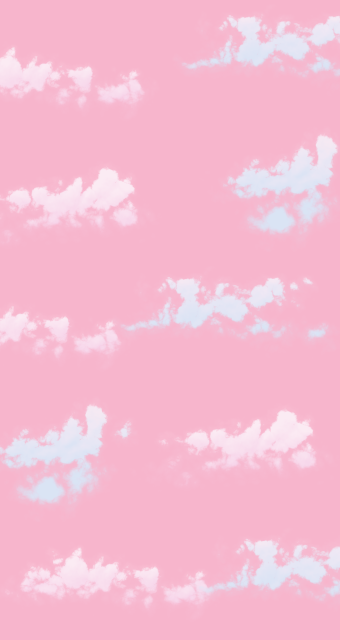
Give the GLSL for this texture, as a Shadertoy shader.

```glsl
const vec3 SKY_PINK = vec3(0.97, 0.71, 0.80);
const vec3 ROSE_SHADE = vec3(0.96, 0.80, 0.905);
const vec3 ROSE_LIGHT = vec3(0.985, 0.93, 0.96);
const vec3 BLUE_SHADE = vec3(0.85, 0.90, 0.965);
const vec3 BLUE_LIGHT = vec3(0.975, 0.925, 0.96);

const float BILLOW_FREQ = 14.0;    // bumps per canvas width
const float BILLOW_HEIGHT = 0.075;
const float BILLOW_MEAN = 0.38;
const float WARP = 0.02;
const float BLEND = 0.015;         // rounding between puffs
const float CREST_SOFT = 0.018;
const float BASE_SOFT = 0.05;
const float HAZE = 0.16;
const float OPACITY = 0.96;

const int ROWS = 5;
const int PUFFS = 7;
const float LEFT_X[5] = float[](0.137, 0.195, 0.068, 0.176, 0.332);
const float RIGHT_X[5] = float[](0.84, 0.854, 0.66, 0.72, 0.89);
const vec2 TOP_Y = vec2(1.64, 1.715);
const vec2 ROW_STEP = vec2(0.368, 0.385);

// Puffs of each cloud kind: centre, radii
const vec4 BANK[7] = vec4[](
    vec4(-0.22, -0.017, 0.065, 0.04), vec4(-0.125, 0.015, 0.085, 0.058),
    vec4(-0.03, 0.02, 0.08, 0.055), vec4(0.105, -0.005, 0.055, 0.042),
    vec4(0.24, -0.025, 0.05, 0.042), vec4(0.17, -0.042, 0.04, 0.02),
    vec4(0.06, -0.045, 0.06, 0.022));
const vec4 DRIFT[7] = vec4[](
    vec4(-0.21, -0.02, 0.065, 0.035), vec4(-0.10, 0.01, 0.09, 0.05),
    vec4(-0.10, 0.085, 0.09, 0.032), vec4(0.01, 0.045, 0.10, 0.055),
    vec4(0.125, 0.075, 0.09, 0.042), vec4(0.13, -0.035, 0.09, 0.028),
    vec4(0.28, -0.05, 0.04, 0.022));
const vec4 TOWER[7] = vec4[](
    vec4(-0.09, 0.02, 0.08, 0.055), vec4(0.02, 0.035, 0.09, 0.065),
    vec4(0.095, 0.11, 0.042, 0.05), vec4(-0.03, -0.085, 0.095, 0.06),
    vec4(0.07, -0.06, 0.06, 0.055), vec4(0.19, 0.07, 0.032, 0.035),
    vec4(-0.14, -0.01, 0.05, 0.025));
const vec4 HEAP[7] = vec4[](
    vec4(-0.13, 0.01, 0.07, 0.04), vec4(-0.065, 0.025, 0.07, 0.05),
    vec4(0.015, 0.015, 0.09, 0.06), vec4(0.125, 0.04, 0.07, 0.062),
    vec4(0.17, -0.03, 0.06, 0.035), vec4(-0.03, -0.045, 0.15, 0.03),
    vec4(-0.20, -0.065, 0.07, 0.022));

vec2 gradientAt(vec2 cell) {
    float angle = 6.2832 * fract(sin(dot(cell, vec2(127.1, 311.7))) * 43758.5);
    return vec2(cos(angle), sin(angle));
}

float gradientNoise(vec2 p) {
    vec2 i = floor(p), f = p - i;
    vec2 u = f * f * f * (f * (f * 6.0 - 15.0) + 10.0);
    vec2 e = vec2(0.0, 1.0);
    float low = mix(dot(gradientAt(i), f), dot(gradientAt(i + e.yx), f - e.yx), u.x);
    float high = mix(dot(gradientAt(i + e), f - e), dot(gradientAt(i + 1.0), f - 1.0), u.x);
    return mix(low, high, u.y);
}

// Rounded bumps with sharp creases
float billow(vec2 p) {
    float sum = 0.0, amp = 1.0;
    for (int i = 0; i < 4; i++) {
        sum += amp * abs(gradientNoise(p));
        p = mat2(1.6, 1.2, -1.2, 1.6) * p + 5.3;
        amp *= 0.5;
    }
    return sum;
}

float smoothMax(float a, float b, float k) {
    float h = max(k - abs(a - b), 0.0) / k;
    return max(a, b) + 0.25 * k * h * h;
}

float cloudBody(vec2 q, int kind) {
    float body = -1.0;
    for (int i = 0; i < PUFFS; i++) {
        vec4 puff = kind == 0 ? BANK[i] : kind == 1 ? DRIFT[i] : kind == 2 ? TOWER[i] : HEAP[i];
        float inside = (1.0 - length((q - puff.xy) / puff.zw)) * puff.w;
        body = smoothMax(body, inside, BLEND);
    }
    return body;
}

// Colour and coverage of one cloud around its own centre
vec4 cloud(vec2 q, int kind) {
    vec2 n = q * BILLOW_FREQ + float(kind) * 17.0;
    float bumps = billow(n);
    vec2 bent = q + WARP * vec2(gradientNoise(n * 0.6), gradientNoise(n * 0.6 + 40.0));
    float body = cloudBody(bent, kind) + BILLOW_HEIGHT * (bumps - BILLOW_MEAN);

    float underside = smoothstep(0.03, -0.09, q.y);
    float cover = smoothstep(-0.004, mix(CREST_SOFT, BASE_SOFT, underside), body);
    cover = max(cover * OPACITY, HAZE * smoothstep(-0.03, 0.02, body));

    float relief = bumps - billow(n + vec2(-0.1, 0.25));
    bool blue = kind == 1 || kind == 2;
    float lit = (blue ? 0.12 : 0.6) + 5.0 * q.y + 0.45 * relief;
    lit = clamp(lit, 0.0, 1.0);
    vec3 tint = blue ? mix(BLUE_SHADE, BLUE_LIGHT, lit) : mix(ROSE_SHADE, ROSE_LIGHT, lit);
    return vec4(tint, cover);
}

void mainImage(out vec4 fragColor, in vec2 fragCoord) {
    vec2 p = fragCoord / iResolution.x;
    vec3 color = SKY_PINK;
    for (int row = 0; row < ROWS; row++) {
        for (int side = 0; side < 2; side++) {
            float x = side == 0 ? LEFT_X[row] : RIGHT_X[row];
            vec2 q = p - vec2(x, TOP_Y[side] - ROW_STEP[side] * float(row));
            if (abs(q.x) > 0.4 || abs(q.y) > 0.24) continue;
            // Even rows pair bank and drift, odd rows swap heap and tower
            int kind = row % 2 == 0 ? side : 2 + (row / 2 + side + 1) % 2;
            vec4 layer = cloud(q, kind);
            color = mix(color, layer.rgb, layer.a);
        }
    }
    fragColor = vec4(color, 1.0);
}
```
